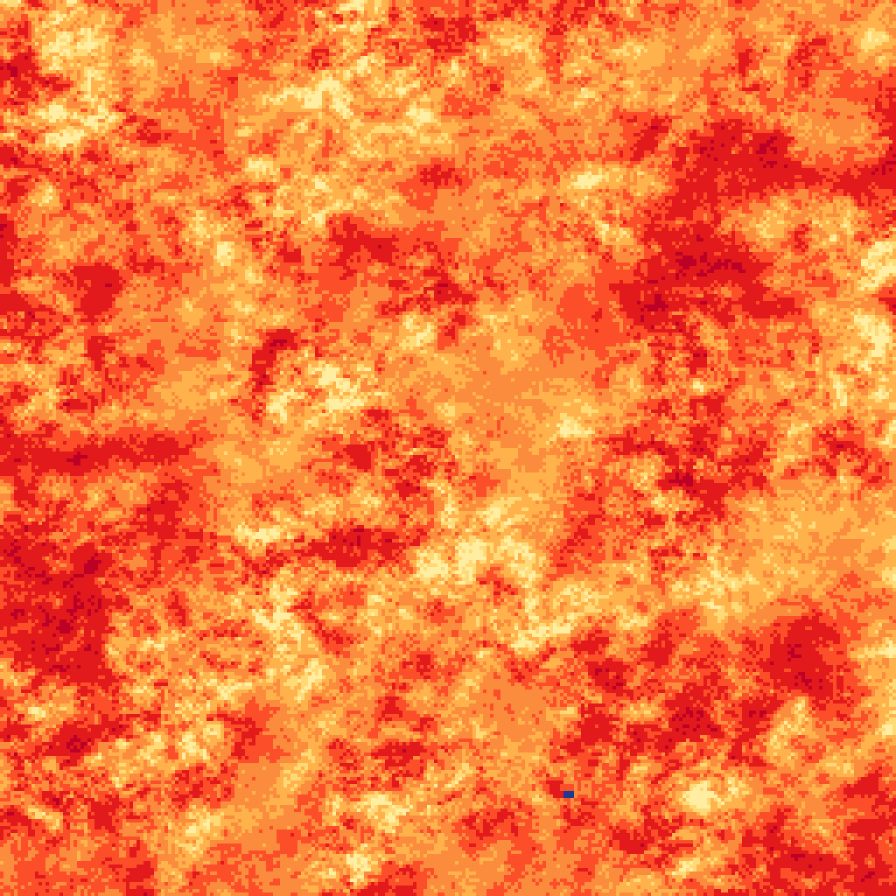
Write a WebGL 1 fragment shader that draws this texture.

```glsl
precision highp float;

uniform vec2 u_resolution;

#define CELLS 256.0        // mosaic cells across the canvas
#define BASE_FREQ 4.6      // largest blotches per canvas
#define OCTAVES 6
#define GAIN 0.85          // amplitude ratio between octaves
#define STRETCH 0.78       // below 1.0 widens the blotches
#define WARP 0.018         // raggedness of the blotches
#define CALM 0.6           // fine detail in the smoothest regions
#define ROUGH 2.2          // fine detail in the busiest regions
#define GRAIN 0.30         // independent noise per cell
#define SPREAD 0.77        // standard deviation of the raw field

float hash(vec2 p) {
  return fract(sin(dot(p, vec2(127.1, 311.7))) * 43758.5453);
}

float valueNoise(vec2 p) {
  vec2 i = floor(p);
  vec2 f = fract(p);
  f = f * f * (3.0 - 2.0 * f);
  float low = mix(hash(i), hash(i + vec2(1.0, 0.0)), f.x);
  float high = mix(hash(i + vec2(0.0, 1.0)), hash(i + vec2(1.0, 1.0)), f.x);
  return mix(low, high, f.y);
}

// Layered noise whose fine octaves fade in calm regions
float heatField(vec2 uv, vec2 cell) {
  float roughness = mix(CALM, ROUGH, valueNoise(uv * 11.0 + 31.7));
  vec2 bend = vec2(valueNoise(uv * 17.0 + 5.3), valueNoise(uv * 17.0 + 71.9));
  vec2 p = (uv + WARP * (bend - 0.5)) * BASE_FREQ * vec2(STRETCH, 1.0);
  mat2 turn = mat2(0.92, -0.39, 0.39, 0.92);
  float sum = 0.0;
  float amplitude = 1.0;
  for (int i = 0; i < OCTAVES; i++) {
    float detail = i < 3 ? 1.0 : roughness;
    sum += amplitude * detail * (2.0 * valueNoise(p) - 1.0);
    p = turn * p * 2.0 + 17.3;
    amplitude *= GAIN;
  }
  sum += GRAIN * roughness * (2.0 * hash(cell + 0.37) - 1.0);
  return sum / SPREAD;
}

// Flat colour bands, split at normal quantiles of the field
vec3 heatColor(float heat) {
  vec3 color = vec3(0.74, 0.00, 0.15);
  color = mix(color, vec3(0.89, 0.10, 0.11), step(-2.70, heat));
  color = mix(color, vec3(0.99, 0.31, 0.16), step(-1.13, heat));
  color = mix(color, vec3(0.99, 0.55, 0.24), step(-0.23, heat));
  color = mix(color, vec3(1.00, 0.70, 0.30), step(0.62, heat));
  color = mix(color, vec3(1.00, 0.85, 0.46), step(1.45, heat));
  return mix(color, vec3(1.00, 0.93, 0.63), step(2.03, heat));
}

vec3 cellColor(vec2 cell) {
  vec2 uv = (cell + 0.5) / CELLS;
  vec3 color = heatColor(heatField(uv, cell));
  // Lone blue fleck
  vec2 fleck = abs(uv - vec2(0.635, 0.113)) / vec2(0.008, 0.004);
  return mix(color, vec3(0.13, 0.22, 0.56), step(dot(fleck, fleck), 1.0));
}

void main() {
  float side = min(u_resolution.x, u_resolution.y);
  vec2 position = gl_FragCoord.xy / side * CELLS - 0.5;
  vec2 cell = floor(position);

  // Blend neighbouring cells over one pixel at their shared edge
  vec2 blend = clamp((fract(position) - 0.5) * side / CELLS + 0.5, 0.0, 1.0);
  vec3 below = mix(cellColor(cell), cellColor(cell + vec2(1.0, 0.0)), blend.x);
  vec3 above = mix(cellColor(cell + vec2(0.0, 1.0)), cellColor(cell + vec2(1.0, 1.0)), blend.x);
  gl_FragColor = vec4(mix(below, above, blend.y), 1.0);
}
```
